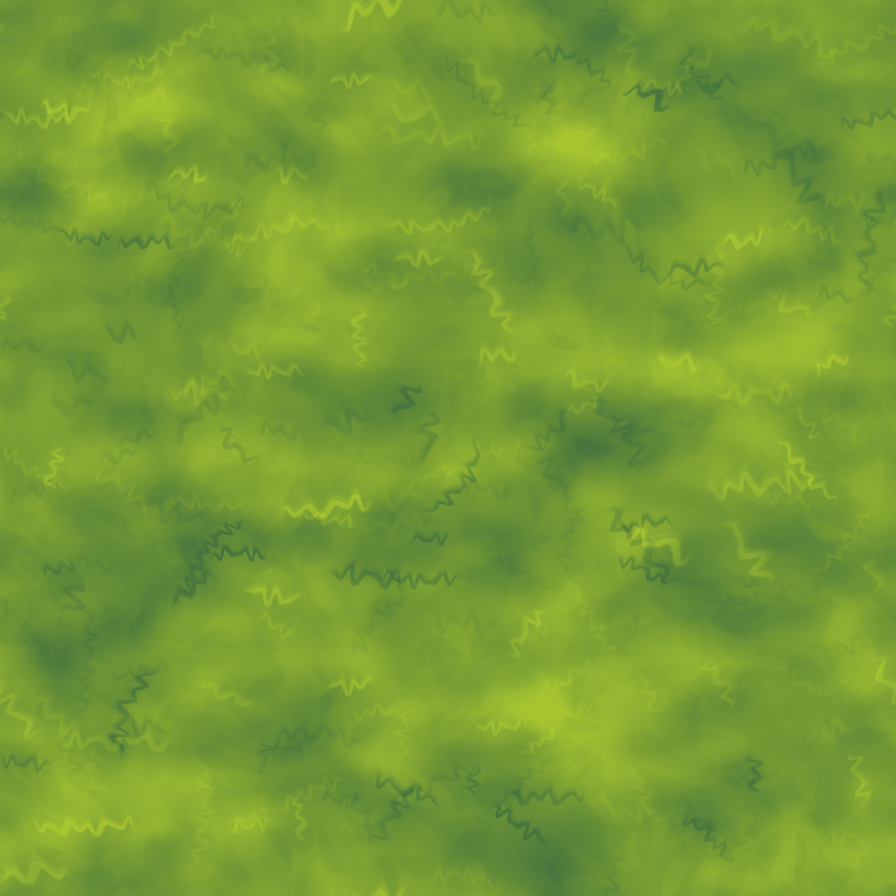
Reproduce this texture procedurally as a three.js fragment shader.

```glsl
// Painted meadow: soft green patches, covered by overlapping brush dabs and
// scattered with wavy zigzag strokes. One tone value, built from wrapping
// gradient noise and wrapped cell grids, is finally mapped to three greens.

varying vec2 vUv;

const vec3 SHADE = vec3(0.28, 0.46, 0.24);
const vec3 MEADOW = vec3(0.465, 0.61, 0.20);
const vec3 GLOW = vec3(0.65, 0.77, 0.19);
const float TONE_RANGE = 3.0;      // tone at which SHADE or GLOW is reached
const float PATCH_CONTRAST = 3.5;
const float WARP = 0.03;
const float DAB_JITTER = 2.2;
const float ZIGZAG_PERIOD = 0.021;
const float ZIGZAG_HEIGHT = 0.0068;
const float STROKE_WIDTH = 0.0039;
const float LIGHT_INK = 1.9;
const float DARK_INK = 2.2;
const float TAU = 6.2831853;

vec2 hash2(vec2 p) {
  vec3 q = fract(p.xyx * vec3(0.1031, 0.1030, 0.0973));
  q += dot(q, q.yzx + 33.33);
  return fract((q.xx + q.yz) * q.zy);
}

mat2 rotation(float angle) {
  float c = cos(angle), s = sin(angle);
  return mat2(c, -s, s, c);
}

float corner(vec2 cell, vec2 offset, vec2 period, float seed) {
  vec2 gradient = 2.0 * hash2(mod(cell, period) + seed) - 1.0;
  return 1.22 * dot(gradient, offset);
}

// Gradient noise that wraps after a whole number of cells
float noise(vec2 uv, vec2 period, float seed) {
  vec2 p = uv * period;
  vec2 i = floor(p), f = p - i;
  vec2 u = f * f * f * (f * (f * 6.0 - 15.0) + 10.0);
  vec2 e = vec2(1.0, 0.0);
  float low = mix(corner(i, f, period, seed),
                  corner(i + e, f - e, period, seed), u.x);
  float high = mix(corner(i + e.yx, f - e.yx, period, seed),
                   corner(i + 1.0, f - 1.0, period, seed), u.x);
  return mix(low, high, u.y);
}

// Broad light and dark patches, wider than tall
float broadPatch(vec2 p) {
  return noise(p, vec2(4.0, 7.0), 3.0);
}

float patchTone(vec2 p) {
  float n = broadPatch(p)
          + 0.75 * noise(p, vec2(7.0, 11.0), 17.0)
          + 0.45 * noise(p, vec2(15.0, 21.0), 41.0);
  return PATCH_CONTRAST * n;
}

// Curved elliptic dabs, each a little lighter or darker than the ground
float paintDabs(vec2 p, float tone, float ground, float grid, float opacity) {
  vec2 home = floor(p * grid);
  for (int j = -1; j <= 1; j++) {
    for (int i = -1; i <= 1; i++) {
      vec2 cell = home + vec2(float(i), float(j));
      vec2 id = mod(cell, grid) + grid;
      vec2 place = hash2(id), look = hash2(id + 57.0);
      vec2 q = rotation(TAU * look.x) * (p * grid - cell - place);
      q.y += 0.35 * q.x * q.x;
      float r = length(q / vec2(0.85, mix(0.25, 0.5, look.y)));
      float mask = 1.0 - smoothstep(0.7, 1.0, r);
      float fill = ground + DAB_JITTER * (fract(look.y * 7.0) - 0.5);
      tone = mix(tone, fill, opacity * mask);
    }
  }
  return tone;
}

// Zigzags in many directions, each over a broad faint undercoat
float paintZigzags(vec2 p, float tone, float grid, float seed, float strength) {
  vec2 home = floor(p * grid);
  for (int j = -1; j <= 1; j++) {
    for (int i = -1; i <= 1; i++) {
      vec2 cell = home + vec2(float(i), float(j));
      vec2 id = mod(cell, grid) + seed;
      vec2 place = hash2(id), pose = hash2(id + 57.0);
      vec2 centre = (cell + place) / grid;
      float turn = 2.0 * pose.x - 1.0;
      vec2 q = rotation(1.6 * turn * abs(turn)) * (p - centre);
      if (abs(q.x) > 0.07 || abs(q.y) > 0.06) continue;

      vec2 form = hash2(id + 91.0);
      float along = min(abs(q.x) / mix(0.022, 0.07, form.x * form.x), 1.0);
      float size = mix(0.75, 1.4, form.y * form.y);
      float wave = TAU / (ZIGZAG_PERIOD * size);
      float x = q.x * wave;
      float phase = x + 0.9 * sin(0.43 * x + TAU * place.x);
      float height = ZIGZAG_HEIGHT * size
                   * (0.75 + 0.45 * sin(0.57 * x + TAU * place.y));
      float slope = height * wave * cos(phase);
      float steep = sqrt(1.0 + slope * slope);
      float bend = 12.0 * (pose.y - 0.5) * q.x * q.x;
      float y = q.y + bend - height * sin(phase);
      float width = STROKE_WIDTH * size * (1.0 - 0.4 * along * along);
      float core = 1.0 - smoothstep(0.45 * width, width, abs(y) / steep);
      float under = 1.0 - smoothstep(0.8, 1.3, abs(y - 0.8 * width) / (steep * width));
      float mask = (0.7 * core + 0.35 * under) * (1.0 - smoothstep(0.65, 1.0, along));
      if (mask < 0.002) continue;

      // Light ink favours light patches, dark ink favours dark ones
      float lean = 4.0 * broadPatch(centre) + 2.0 * (fract(pose.y * 5.0) - 0.4);
      float ink = lean > 0.0 ? LIGHT_INK : -DARK_INK;
      float load = fract(form.y * 9.0);
      tone += strength * mask * ink * mix(0.15, 1.0, load * load);
    }
  }
  return tone;
}

void main() {
  vec2 p = vUv + WARP * vec2(noise(vUv, vec2(5.0), 11.0), noise(vUv, vec2(5.0), 23.0));
  float ground = patchTone(p);
  float tone = paintDabs(p, ground, ground, 14.0, 0.35);
  tone = paintDabs(p, tone, ground, 29.0, 0.35);
  tone = paintZigzags(p, tone, 13.0, 71.0, 0.75);
  tone = paintZigzags(p, tone, 10.0, 83.0, 1.0);
  float t = clamp(tone / TONE_RANGE, -1.0, 1.0);
  gl_FragColor = vec4(mix(MEADOW, t > 0.0 ? GLOW : SHADE, abs(t)), 1.0);
}
```
